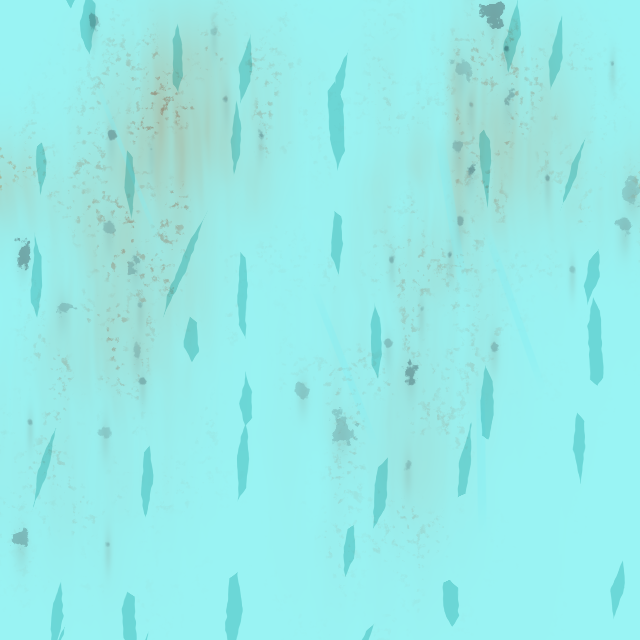
Give the GLSL for this texture, as a three.js fragment shader.

```glsl
varying vec2 vUv;

const vec3 PAINT = vec3(0.60, 0.955, 0.955);
const vec3 GREY_STAIN = vec3(0.61, 0.80, 0.77);
const vec3 RUST_STAIN = vec3(0.665, 0.79, 0.715);
const vec3 BROWN = vec3(0.58, 0.55, 0.47);
const vec3 ORANGE = vec3(0.70, 0.49, 0.27);
const vec3 CHIP = vec3(0.38, 0.56, 0.57);
const vec3 SCRATCH = vec3(0.51, 0.93, 0.95);
const vec3 BLADE_TINT = vec3(0.70, 0.885, 0.885);
const float EDGE = 0.0011;

vec2 hash2(vec2 p) {
  vec3 q = fract(p.xyx * vec3(0.1031, 0.1030, 0.0973));
  q += dot(q, q.yzx + 33.33);
  return fract((q.xx + q.yz) * q.zy);
}

float noise(vec2 p) {
  vec2 i = floor(p), f = fract(p);
  f = f * f * (3.0 - 2.0 * f);
  float low = mix(hash2(i).x, hash2(i + vec2(1.0, 0.0)).x, f.x);
  float high = mix(hash2(i + vec2(0.0, 1.0)).x, hash2(i + 1.0).x, f.x);
  return mix(low, high, f.y);
}

// Octaves are turned against each other to hide the lattice
float fbm(vec2 p) {
  float sum = 0.0, gain = 0.533;
  for (int i = 0; i < 4; i++) {
    sum += gain * noise(p);
    p = mat2(1.6, 1.2, -1.2, 1.6) * p + 17.3;
    gain *= 0.5;
  }
  return sum;
}

// Vertical runs, stretched without turning
float runs(vec2 p) {
  return 0.5 * noise(p) + 0.3 * noise(p * vec2(2.3, 1.7) + 5.0) + 0.2 * noise(p * vec2(5.1, 3.0) + 9.0);
}

float softSpot(vec2 d, vec2 size) {
  d /= size;
  return exp(-dot(d, d));
}

// Stain that wraps around the left and right borders
float borderStain(vec2 p) {
  return softSpot(vec2(fract(p.x - 0.48) - 0.5, p.y - 0.69), vec2(0.10, 0.09));
}

// Pairs of stains, fading from the top row down
float stains(vec2 p) {
  float sum = 0.6 * borderStain(p);
  for (int i = 0; i < 6; i++) {
    float k = float(i), row = floor(k / 2.0);
    vec2 center = vec2(fract(0.29 + 0.46 * k), 0.81 - 0.25 * row);
    sum += 0.85 / (1.0 + 0.8 * row) * softSpot(p - center, vec2(0.13, 0.15 + 0.03 * row));
  }
  return sum;
}

// Ragged chips in the stains: x is the chip, y its vertical drip
vec2 chips(vec2 p, float grid) {
  vec2 result = vec2(0.0);
  vec2 home = floor(p * grid);
  float ragged = fbm(p * 75.0) - 0.5;
  for (int j = -1; j <= 1; j++)
  for (int i = -1; i <= 1; i++) {
    vec2 cell = home + vec2(float(i), float(j));
    vec2 r = hash2(cell + 31.0), s = hash2(cell + 77.0);
    vec2 center = (cell + 0.2 + 0.6 * r) / grid;
    float present = step(s.x, 0.55 * stains(center));
    float size = mix(0.0025, 0.014, s.y * s.y * s.y);
    vec2 d = p - center;
    float dist = length(d * vec2(1.0, 0.8)) + ragged * size * 3.2 - size;
    float body = 1.0 - smoothstep(-0.0015, 0.0025, dist);
    float drip = softSpot(d + vec2(0.0, 0.012), vec2(0.004 + 0.6 * size, 0.032));
    result = max(result, present * vec2(body * mix(0.25, 0.8, r.y), drip));
  }
  return result;
}

// Slender leaning sliver with a different taper on each side
float blade(vec2 d, vec2 halfSize, float lean, vec2 taperA, vec2 taperB, float wobble) {
  d.x -= lean * d.y;
  float t = d.y / halfSize.y;
  float right = min(1.0, min((1.0 - t) / taperA.x, (1.0 + t) / taperB.x));
  float left = min(1.0, min((1.0 - t) / taperA.y, (1.0 + t) / taperB.y));
  float dist = max(d.x - halfSize.x * right, -d.x - halfSize.x * left) + wobble;
  return 1.0 - smoothstep(-EDGE, EDGE, dist);
}

float blades(vec2 p, float grid) {
  float cover = 0.0;
  vec2 home = floor(p * grid);
  float wobble = 0.0025 * (noise(p * 110.0) - 0.5);
  for (int j = -1; j <= 1; j++)
  for (int i = -1; i <= 1; i++) {
    vec2 cell = home + vec2(float(i), float(j));
    vec2 r = hash2(cell + 5.0), s = hash2(cell + 19.0), u = hash2(cell + 43.0);
    vec2 center = (cell + 0.15 + 0.7 * r) / grid;
    vec2 halfSize = vec2(mix(0.007, 0.0125, s.x), mix(0.035, 0.075, s.y));
    float shape = blade(p - center, halfSize, mix(-0.06, 0.42, u.x * u.x),
      0.1 + 1.4 * u, 0.1 + 1.2 * hash2(cell + 61.0), wobble);
    cover = max(cover, shape * step(u.y, 0.95));
  }
  return cover;
}

// Faint slanted scuffs
float scratches(vec2 p) {
  float sum = 0.0;
  for (int i = 0; i < 5; i++) {
    vec2 r = hash2(vec2(float(i), 9.0)), s = hash2(vec2(float(i), 23.0));
    vec2 d = p - 0.1 - 0.8 * r;
    float off = abs(d.x - (s.x - 0.5) * 0.8 * d.y);
    float width = mix(0.001, 0.007, s.y);
    sum += (1.0 - smoothstep(width, width + 0.003, off)) * (1.0 - smoothstep(0.05, 0.14, abs(d.y)));
  }
  return min(sum, 1.0);
}

void main() {
  vec2 p = vUv;
  float cloud = fbm(p * vec2(6.0, 4.0) + 3.0);
  float streak = runs(p * vec2(26.0, 3.5) + cloud);
  float stain = 1.3 * stains(p) * smoothstep(0.12, 0.8, 0.4 * streak + 0.6 * cloud);
  float rusty = smoothstep(0.25, 0.75, 0.6 * p.y + 0.5 * cloud);

  // Weathered paint
  vec3 color = mix(PAINT, mix(GREY_STAIN, RUST_STAIN, rusty), min(stain, 1.0));
  color = mix(color, BROWN, 0.25 * smoothstep(0.6, 1.4, stain));
  color = mix(color, SCRATCH, 0.35 * scratches(p));

  // Fine rust grains, brighter near the borders
  float grain = smoothstep(0.56, 0.80, fbm(p * 130.0)) * smoothstep(0.40, 0.68, fbm(p * vec2(22.0, 12.0)));
  vec3 rust = mix(BROWN, ORANGE, borderStain(p));
  color = mix(color, rust, grain * min(1.1 * stain, 0.8));

  // Chips with drips and rusty cores
  vec2 chip = chips(p, 16.0);
  color = mix(color, GREY_STAIN * 0.92, 0.32 * chip.y);
  float coreMask = smoothstep(0.55, 0.75, fbm(p * 110.0)) * smoothstep(0.3, 0.8, stain);
  color = mix(color, mix(CHIP, BROWN * 0.9, coreMask), chip.x);

  color *= mix(vec3(1.0), BLADE_TINT, blades(p, 6.0));
  gl_FragColor = vec4(color, 1.0);
}
```
